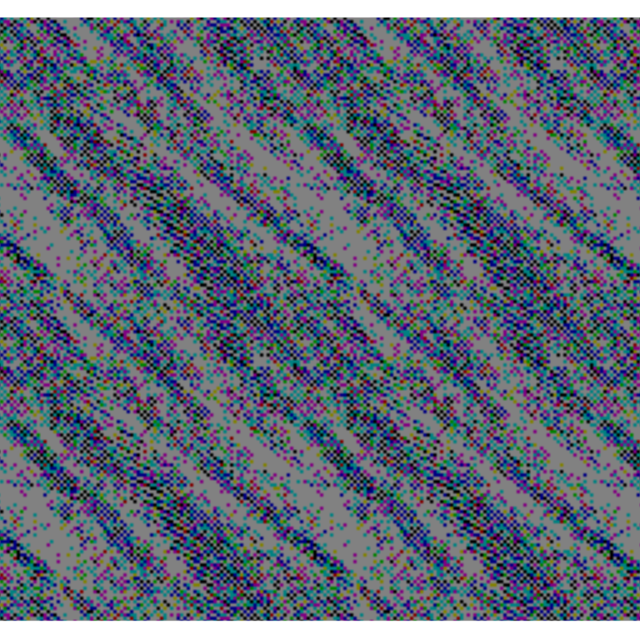
This texture is drawn by a three.js fragment shader. Its source:

```glsl
// A woven-looking dither: grey cells whose red, green and blue switch off
// along slanted, wavering scan lines, thinned and thickened by streaks.
// The pattern tiles in both directions and has white bands above and below.
varying vec2 vUv;

const float CELLS = 192.0;            // dither cells across the canvas
const float TILE = 89.0;              // cells per repeat
const float BAND_LOW = 0.030;         // top of the lower white band
const float BAND_HIGH = 0.9727;       // bottom of the upper white band
const float BAND_SOFT = 0.0015;
const vec3 GREY = vec3(0.505);
const vec3 WHITE = vec3(1.0);
const vec3 OFF_SHARE = vec3(0.37, 0.30, 0.16);    // how often a channel is off
const vec3 CHANNEL_SHIFT = vec3(0.0, 0.15, 0.07); // phase offset per channel
const vec2 LINE_STEP = vec2(35.0, 44.0);          // scan line turns per tile
const float JITTER = 0.42;            // random phase per cell and channel
const float WARP = 4.0;               // wavering of the scan lines
const float STREAK_GAIN = 3.2;        // contrast of dense and bare streaks
const vec2 SLANT_FREQ = vec2(3.0, 12.0);
const vec2 STEEP_FREQ = vec2(7.0, 4.0);
const vec2 WARP_FREQ = vec2(3.0, 2.0);

float hash(vec2 p, float seed) {
  return fract(sin(dot(p, vec2(127.1, 311.7)) + seed * 74.7) * 43758.5453);
}

// Value noise that repeats after a whole number of lattice steps
float tiledNoise(vec2 p, vec2 period, float seed) {
  vec2 i = floor(p);
  vec2 f = fract(p);
  f = f * f * (3.0 - 2.0 * f);
  vec2 a = mod(i, period);
  vec2 b = mod(i + 1.0, period);
  return mix(mix(hash(a, seed), hash(vec2(b.x, a.y), seed), f.x),
             mix(hash(vec2(a.x, b.y), seed), hash(b, seed), f.x), f.y);
}

// Colour of one dither cell
vec3 cellColor(vec2 cell) {
  vec2 id = mod(cell, TILE);
  vec2 t = id / TILE;

  // Integer shears keep the streaks seamless across repeats
  vec2 slant = vec2(4.0 * t.x + 5.0 * t.y, t.x + t.y);
  vec2 steep = vec2(2.0 * t.x + t.y, t.x + t.y);
  float streak = 0.55 * tiledNoise(slant * SLANT_FREQ, SLANT_FREQ, 1.0)
               + 0.45 * tiledNoise(steep * STEEP_FREQ, STEEP_FREQ, 2.0);
  float density = clamp(1.0 + STREAK_GAIN * (streak - 0.5), 0.12, 1.55);

  // Scan line phase, then a separate jitter for each channel
  float phase = dot(t, LINE_STEP)
              + WARP * tiledNoise(steep * WARP_FREQ, WARP_FREQ, 3.0);
  vec3 grain = vec3(hash(id, 4.0), hash(id, 5.0), hash(id, 6.0)) - 0.5;
  vec3 wave = abs(fract(phase + CHANNEL_SHIFT + JITTER * grain) - 0.5) * 2.0;
  return GREY * step(OFF_SHARE * density, wave);
}

void main() {
  // Soft blend between neighbouring cells
  vec2 p = vUv * CELLS - 0.5;
  vec2 cell = floor(p);
  vec2 f = smoothstep(0.0, 1.0, fract(p));
  vec3 low = mix(cellColor(cell), cellColor(cell + vec2(1.0, 0.0)), f.x);
  vec3 high = mix(cellColor(cell + vec2(0.0, 1.0)), cellColor(cell + 1.0), f.x);
  vec3 color = mix(low, high, f.y);

  // White bands
  float inside = smoothstep(BAND_LOW - BAND_SOFT, BAND_LOW + BAND_SOFT, vUv.y)
    * (1.0 - smoothstep(BAND_HIGH - BAND_SOFT, BAND_HIGH + BAND_SOFT, vUv.y));
  gl_FragColor = vec4(mix(WHITE, color, inside), 1.0);
}
```
